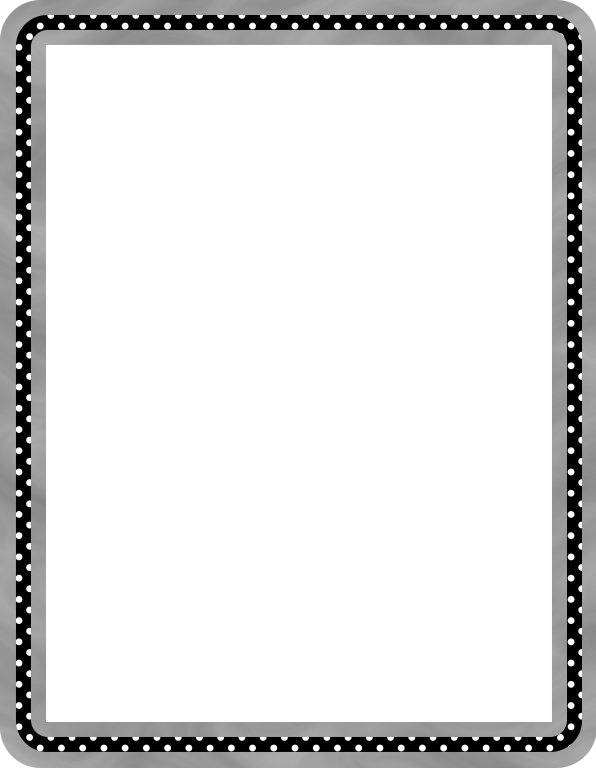
This background is drawn by a Shadertoy shader. Its source:

```glsl
// A white page inside a mottled grey frame with a black polka-dot ribbon.
// Nested rounded-box distances give the layers; one staggered lattice, clipped
// by the ribbon, gives the dots; layered warped sines cloud the grey.

// All lengths are fractions of the canvas height.
const vec2 FRAME_CENTRE = vec2(0.3887, 0.5);
const vec2 FRAME_HALF = vec2(0.3887, 0.5);
const float FRAME_RADIUS = 0.053;

const vec2 INSET_CENTRE = vec2(0.3893, 0.5007);
const vec2 RIBBON_OUTER = vec2(0.3685, 0.4798);
const vec2 RIBBON_INNER = vec2(0.3490, 0.4603);
const vec2 PAGE_HALF = vec2(0.3294, 0.4408);
const float OUTER_RADIUS = 0.041;
const float INNER_RADIUS = 0.022;

const vec2 DOT_ORIGIN = vec2(0.0247, 0.9661);
const float DOT_PITCH = 0.02765;
const float DOT_RADIUS = 0.0044;

const vec3 WHITE = vec3(1.0);
const vec3 BLACK = vec3(0.0);
const float GREY_LEVEL = 0.605;
const float GREY_CONTRAST = 0.085;
const vec2 CLOUD_SCALE = vec2(17.0, 27.0);
const int CLOUD_LAYERS = 5;

float roundedBox(vec2 p, vec2 halfSize, float radius) {
    vec2 q = abs(p) - halfSize + radius;
    return length(max(q, 0.0)) + min(max(q.x, q.y), 0.0) - radius;
}

// Distance to the nearest dot of a square lattice and its half-step twin.
float polkaDots(vec2 p) {
    vec2 cell = (p - DOT_ORIGIN) / DOT_PITCH;
    vec2 corner = fract(cell + 0.5) - 0.5;
    vec2 middle = fract(cell) - 0.5;
    return min(length(corner), length(middle)) * DOT_PITCH - DOT_RADIUS;
}

// Sum of rotated sines, each layer bending the next; roughly -1 to 1.
float clouds(vec2 p) {
    vec2 q = p * CLOUD_SCALE;
    float sum = 0.0;
    float weight = 0.5;
    for (int i = 0; i < CLOUD_LAYERS; i++) {
        q += 0.7 * sin(q.yx * 1.3 + float(i) * 1.9);
        sum += weight * sin(q.x + 0.6) * cos(q.y - 0.4);
        q = mat2(1.3, 0.9, -0.9, 1.3) * q + 2.7;
        weight *= 0.62;
    }
    return sum;
}

// One-pixel soft fill of the inside of a shape.
float fill(float dist) {
    return clamp(0.5 - dist * iResolution.y, 0.0, 1.0);
}

void mainImage(out vec4 fragColor, in vec2 fragCoord) {
    vec2 p = fragCoord / iResolution.y;
    vec2 inset = p - INSET_CENTRE;

    // Shapes
    float frame = roundedBox(p - FRAME_CENTRE, FRAME_HALF, FRAME_RADIUS);
    float ribbonOuter = roundedBox(inset, RIBBON_OUTER, OUTER_RADIUS);
    float ribbonInner = roundedBox(inset, RIBBON_INNER, INNER_RADIUS);
    float ribbon = max(ribbonOuter, -ribbonInner);
    float page = roundedBox(inset, PAGE_HALF, 0.0);

    // Layers, from the back to the front
    vec3 grey = vec3(GREY_LEVEL + GREY_CONTRAST * clouds(p));
    vec3 ribbonColour = mix(BLACK, WHITE, fill(polkaDots(p)));
    vec3 colour = mix(WHITE, grey, fill(frame));
    colour = mix(colour, ribbonColour, fill(ribbon));
    colour = mix(colour, WHITE, fill(page));

    fragColor = vec4(colour, 1.0);
}
```
